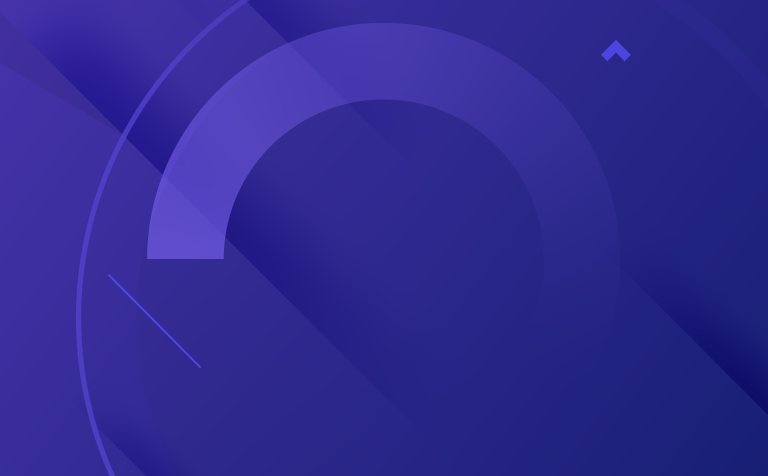
This background is drawn by a Shadertoy shader. Its source:

```glsl
// Indigo backdrop: a diagonal gradient with soft 45 degree fold shadows,
// a thick arc that fades clockwise, a thin ring, a stroke and a chevron.
// Lengths are in canvas heights; shapes are antialiased distance functions.

#define BASE_LIGHT   vec3(0.275, 0.200, 0.670)
#define BASE_DARK    vec3(0.090, 0.120, 0.455)
#define SHADOW_TINT  vec3(0.500, 0.420, 0.870)
#define ARC_COLOR    vec3(0.430, 0.350, 0.880)
#define RING_COLOR   vec3(0.320, 0.260, 0.800)
#define ACCENT_COLOR vec3(0.300, 0.270, 0.880)
#define ARC_CENTER   vec2(0.806, 0.455)
#define ARC_RADII    vec2(0.336, 0.497)
#define ARC_SWEEP    0.60
#define RING_CENTER  vec2(0.977, 0.332)
#define RING_RADIUS  0.812

const float TAU = 6.2831853;
const float DIAGONAL = 0.70710678;

// Coverage of a shape from its signed distance
float fill(float d) {
    return clamp(0.5 - d * iResolution.y, 0.0, 1.0);
}

// Distance to a line segment
float segment(vec2 p, vec2 a, vec2 b) {
    vec2 ab = b - a;
    float h = clamp(dot(p - a, ab) / dot(ab, ab), 0.0, 1.0);
    return length(p - a - ab * h);
}

// Shadow with a crisp lower left edge running down right from start;
// span holds where it is fully in, starts to fade and ends
float fold(vec2 p, vec2 start, vec3 span, float width) {
    vec2 q = p - start;
    float along = (q.x - q.y) * DIAGONAL;
    float across = (q.x + q.y) * DIAGONAL;
    float falloff = 1.0 - smoothstep(0.0, width, across);
    float ends = smoothstep(0.0, span.x, along)
               * (1.0 - smoothstep(span.y, span.z, along));
    return fill(-across) * falloff * ends;
}

void mainImage(out vec4 fragColor, in vec2 fragCoord) {
    vec2 p = fragCoord / iResolution.y;
    float aspect = iResolution.x / iResolution.y;

    // Diagonal gradient
    float slope = (p.x / aspect + 0.45 * (1.0 - p.y)) / 1.45;
    vec3 col = mix(BASE_LIGHT, BASE_DARK, slope);

    // Faint wedge against the main fold
    float wedge = fill(0.868 - 0.59 * p.x - p.y)
                * fill((p.x + p.y - 0.975) * DIAGONAL);
    col *= 1.0 - 0.07 * wedge;

    // Large faint disc, concentric with the ring
    float ringDist = length(p - RING_CENTER);
    float disc = fill(ringDist - 0.690);
    col *= 1.0 - 0.035 * disc * (1.0 - smoothstep(0.3, 0.9, p.x));

    // Fold shadows
    float shade = 0.80 * fold(p, vec2(0.000, 0.975), vec3(0.25, 0.55, 1.37), 0.20);
    shade += 0.65 * fold(p, vec2(0.515, 1.000), vec3(0.01, 0.00, 0.56), 0.16);
    shade += 0.95 * fold(p, vec2(1.229, 0.513), vec3(0.50, 0.80, 1.20), 0.13);
    shade += 0.55 * fold(p, vec2(0.137, 0.170), vec3(0.22, 0.30, 0.50), 0.10);
    shade += 0.12 * fold(p, vec2(0.368, 1.000), vec3(0.01, 0.00, 0.17), 0.09);
    col *= mix(vec3(1.0), SHADOW_TINT, min(shade, 1.0));

    // Thin ring, fading to the right into a wide faint band
    float ring = fill(abs(ringDist - RING_RADIUS) - 0.0055);
    col = mix(col, RING_COLOR, 0.80 * ring * (1.0 - smoothstep(0.25, 0.95, p.x)));
    float band = fill(abs(ringDist - 0.790) - 0.018);
    col = mix(col, RING_COLOR, 0.07 * band * smoothstep(1.2, 1.5, p.x));

    // Thick arc, fading clockwise from its left end
    vec2 v = p - ARC_CENTER;
    float turn = fract(atan(v.y, -v.x) / TAU);
    float radius = length(v);
    float arc = fill(max(ARC_RADII.x - radius, radius - ARC_RADII.y));
    float fade = pow(max(1.0 - turn / ARC_SWEEP, 0.0), 1.5);
    float rim = 1.0 + 0.10 * (1.0 - disc);
    col = mix(col, ARC_COLOR, min(0.75 * fade * rim, 1.0) * arc);

    // Thin diagonal stroke
    float stroke = fill(segment(p, vec2(0.229, 0.422), vec2(0.420, 0.229)) - 0.002);
    col = mix(col, ACCENT_COLOR * 1.08, 0.9 * stroke);

    // Chevron with mitred tip and square ends
    vec2 c = vec2(abs(p.x - 1.294), 0.903 - p.y);
    float thickness = abs(c.y - c.x) * DIAGONAL - 0.0095;
    float reach = (c.x + c.y) * DIAGONAL - 0.035;
    col = mix(col, ACCENT_COLOR, fill(max(thickness, reach)));

    fragColor = vec4(col, 1.0);
}
```
